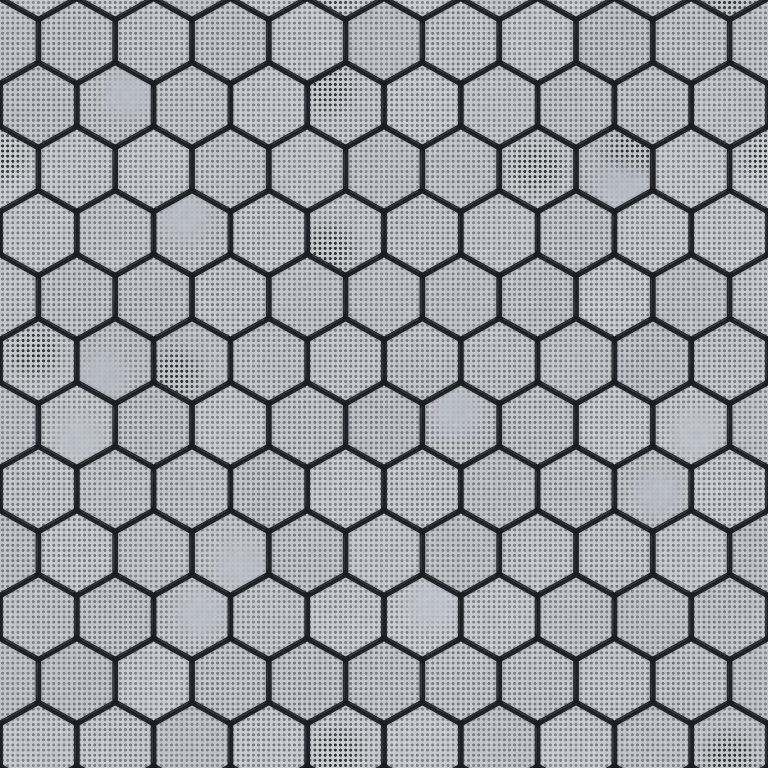
A WebGL 2 fragment shader for this pattern:

```glsl
#version 300 es
precision highp float;
// Pale perforated panels framed by a dark honeycomb of struts.
// Nearest hexagon centre gives the edge distance; a fine square grid of holes
// fills the panels, with hashed tone, worn and deepened patches. Tiles both ways.

#define HEX_COLUMNS 10.0
#define HEX_ROWS 12.0
#define ROW_SHIFT 0.36
#define HOLES_ACROSS 150.0
#define HOLE_RADIUS 0.29
#define STRUT_HALF_WIDTH 0.037
#define TONE_VARIATION 0.035
#define WORN_SHARE 0.10
#define DEEP_SHARE 0.06

uniform vec2 u_resolution;
out vec4 fragColor;

const vec3 PANEL = vec3(0.775, 0.783, 0.795);
const vec3 PANEL_COOL = vec3(0.715, 0.735, 0.775);
const vec3 HOLE = vec3(0.45, 0.46, 0.50);
const vec3 HOLE_DEEP = vec3(0.17, 0.18, 0.20);
const vec3 STRUT = vec3(0.105, 0.115, 0.135);
const vec3 STRUT_SHEEN = vec3(0.27, 0.28, 0.31);

float hash(vec2 p) {
    return fract(sin(dot(p, vec2(127.1, 311.7))) * 43758.5453);
}

// Value noise that wraps after a whole number of cells
float wrapNoise(vec2 p, float period) {
    vec2 i = floor(p);
    vec2 f = fract(p);
    f = f * f * (3.0 - 2.0 * f);
    vec2 lo = mod(i, period);
    vec2 hi = mod(i + 1.0, period);
    return mix(mix(hash(lo), hash(vec2(hi.x, lo.y)), f.x),
               mix(hash(vec2(lo.x, hi.y)), hash(hi), f.x), f.y);
}

// Offset from the nearest hexagon centre, in hexagon widths; id wraps
vec2 hexCell(vec2 q, out vec2 id) {
    const vec2 period = vec2(1.0, 2.0);
    const vec2 stagger = vec2(0.5, 1.0);
    const vec2 metric = vec2(1.0, 0.8660254);
    vec2 idA = floor(q / period + 0.5) * period;
    vec2 idB = floor((q - stagger) / period + 0.5) * period + stagger;
    vec2 a = (q - idA) * metric;
    vec2 b = (q - idB) * metric;
    bool useA = dot(a, a) < dot(b, b);
    id = mod(useA ? idA : idB, vec2(HEX_COLUMNS, HEX_ROWS));
    return useA ? a : b;
}

// Soft patch placed at random inside a cell
float patchMask(vec2 local, vec2 id, float seed) {
    vec2 centre = 0.5 * (vec2(hash(id + seed), hash(id + seed + 3.7)) - 0.5);
    return 1.0 - smoothstep(0.12, 0.52, length(local - centre));
}

void main() {
    vec2 uv = gl_FragCoord.xy / u_resolution;
    float pixel = 1.0 / min(u_resolution.x, u_resolution.y);

    // Honeycomb
    vec2 id;
    vec2 local = hexCell(uv * vec2(HEX_COLUMNS, HEX_ROWS) - vec2(0.5, ROW_SHIFT), id);
    vec2 side = vec2(local.x < 0.0 ? -1.0 : 1.0, local.y < 0.0 ? -1.0 : 1.0);
    vec2 slanted = side * vec2(0.5, 0.8660254);
    vec2 normal = abs(local.x) > dot(local, slanted) ? vec2(side.x, 0.0) : slanted;
    float edge = 0.5 - dot(local, normal);
    float along = abs(dot(local, vec2(-normal.y, normal.x)));

    // Panel tone: per cell plus a slow drift and fine grain
    float drift = wrapNoise(uv * 14.0, 14.0);
    float grain = wrapNoise(uv * 128.0, 128.0);
    float cool = 0.30 * hash(id + 21.3) * drift;
    float worn = step(1.0 - WORN_SHARE, hash(id + 5.1)) * patchMask(local, id, 8.2);
    float deep = step(1.0 - DEEP_SHARE, hash(id + 13.9)) * patchMask(local, id, 17.4);
    vec3 panel = mix(PANEL, PANEL_COOL, clamp(cool + 0.55 * worn, 0.0, 1.0));
    panel += TONE_VARIATION * (hash(id + 1.7) - 0.5) + 0.02 * (grain - 0.5);

    // Square grid of holes
    vec2 holeCell = uv * HOLES_ACROSS;
    float holeBlur = 0.55 * pixel * HOLES_ACROSS;
    float holeDist = length(fract(holeCell) - 0.5);
    float hole = 1.0 - smoothstep(HOLE_RADIUS - holeBlur, HOLE_RADIUS + holeBlur, holeDist);
    float jitter = hash(mod(floor(holeCell), HOLES_ACROSS));
    float strength = 0.82 + 0.18 * hash(id + 9.6) + 0.12 * (drift - 0.5) + 0.14 * (jitter - 0.5);
    hole *= clamp(strength * (1.0 - 0.85 * worn) + 0.2 * deep, 0.0, 1.0);
    vec3 color = mix(panel, mix(HOLE, HOLE_DEEP, deep), hole);

    // Soft shade beside the strut
    color *= 1.0 - 0.10 * (1.0 - smoothstep(STRUT_HALF_WIDTH, STRUT_HALF_WIDTH + 0.035, edge));

    // Strut with a sheen on one flank, broken at the joints
    float blur = 0.6 * pixel * HEX_COLUMNS;
    float lit = step(0.0, dot(normal, vec2(0.8, -0.6)));
    float sheen = 1.0 - smoothstep(0.004, 0.004 + 1.5 * blur, abs(edge - 0.018));
    sheen *= mix(0.25, 0.75, lit) * (1.0 - smoothstep(0.21, 0.26, along));
    sheen *= 0.55 + 0.45 * wrapNoise(uv * 60.0, 60.0);
    vec3 strut = mix(STRUT, STRUT_SHEEN, sheen);
    float cover = 1.0 - smoothstep(STRUT_HALF_WIDTH - blur, STRUT_HALF_WIDTH + blur, edge);
    color = mix(color, strut, cover);

    fragColor = vec4(color, 1.0);
}
```
